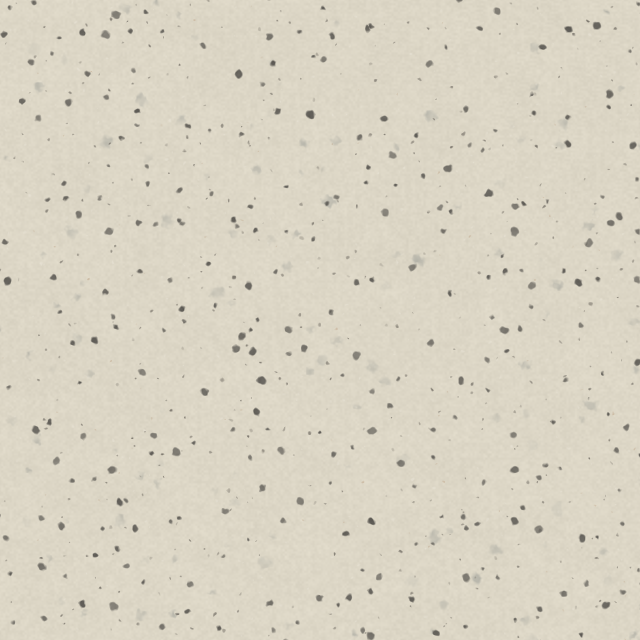
A three.js fragment shader for this texture:

```glsl
varying vec2 vUv;

float hash(vec2 p) {
  return fract(sin(dot(p, vec2(127.1, 311.7))) * 43758.5453);
}

vec2 hash2(vec2 p) {
  return vec2(hash(p), hash(p + 57.3));
}

float noise(vec2 p) {
  vec2 i = floor(p);
  vec2 f = fract(p);
  f = f * f * (3.0 - 2.0 * f);
  return mix(mix(hash(i), hash(i + vec2(1.0, 0.0)), f.x),
             mix(hash(i + vec2(0.0, 1.0)), hash(i + vec2(1.0, 1.0)), f.x), f.y);
}

// Coverage of soft, slightly oval specks scattered over a jittered grid
float specks(vec2 uv, float cells, float density, vec2 radii, float blur, float minOpacity, float seed) {
  vec2 home = floor(uv * cells);
  float coverage = 0.0;
  for (int y = -1; y <= 1; y++) {
    for (int x = -1; x <= 1; x++) {
      vec2 cell = home + vec2(float(x), float(y));
      vec2 key = cell + seed;
      float present = step(hash(key + 3.7), density);
      vec2 offset = uv - (cell + hash2(key)) / cells;
      float angle = 6.2832 * hash(key + 11.9);
      float along = dot(offset, vec2(cos(angle), sin(angle)));
      float size = hash(key + 23.1);
      float radius = mix(radii.x, radii.y, size * size);
      float dist = sqrt(dot(offset, offset) + 0.5 * along * along);
      float body = 1.0 - smoothstep(radius - blur, radius + blur, dist);
      float opacity = mix(minOpacity, 1.0, hash(key + 31.7));
      coverage = max(coverage, present * body * opacity);
    }
  }
  return coverage;
}

void main() {
  // Cream body with fine sandy grain and faint mottling
  float grain = noise(vUv * 300.0) + 0.8 * noise(vUv * 170.0 + 40.0) - 0.9;
  float mottle = noise(vUv * 22.0 + 9.0) - 0.5;
  vec3 color = vec3(0.864, 0.840, 0.775) + 0.026 * grain + 0.012 * mottle;

  // Uneven outlines
  vec2 wobble = vec2(noise(vUv * 190.0), noise(vUv * 190.0 + 71.0)) - 0.5;
  vec2 uv = vUv + 0.0032 * wobble;

  // Pale flecks and rare warm grains
  float pale = specks(uv, 45.0, 0.25, vec2(0.001, 0.0025), 0.0015, 0.2, 83.0);
  color = mix(color, vec3(0.91, 0.89, 0.84), 0.6 * pale);
  float warm = specks(uv, 24.0, 0.16, vec2(0.001, 0.002), 0.0015, 0.2, 151.0);
  color = mix(color, vec3(0.72, 0.60, 0.48), 0.5 * warm);

  // Buried bluish smudges, broken up by noise
  float smudge = specks(uv + 0.004 * wobble, 20.0, 0.28, vec2(0.004, 0.011), 0.004, 0.2, 17.0);
  smudge *= 0.35 + 0.9 * noise(vUv * 120.0 + 5.0);
  color = mix(color, vec3(0.58, 0.59, 0.57), 0.5 * smudge);

  // Fine dust, then the dark mineral specks
  float dust = specks(uv, 36.0, 0.38, vec2(0.0010, 0.0028), 0.0016, 0.25, 211.0);
  color = mix(color, vec3(0.40, 0.38, 0.35), 0.8 * dust);
  float dark = specks(uv, 26.0, 0.44, vec2(0.0029, 0.0072), 0.0021, 0.65, 307.0);
  color = mix(color, vec3(0.34, 0.33, 0.31) + 0.03 * grain, 0.95 * dark);

  gl_FragColor = vec4(color, 1.0);
}
```
